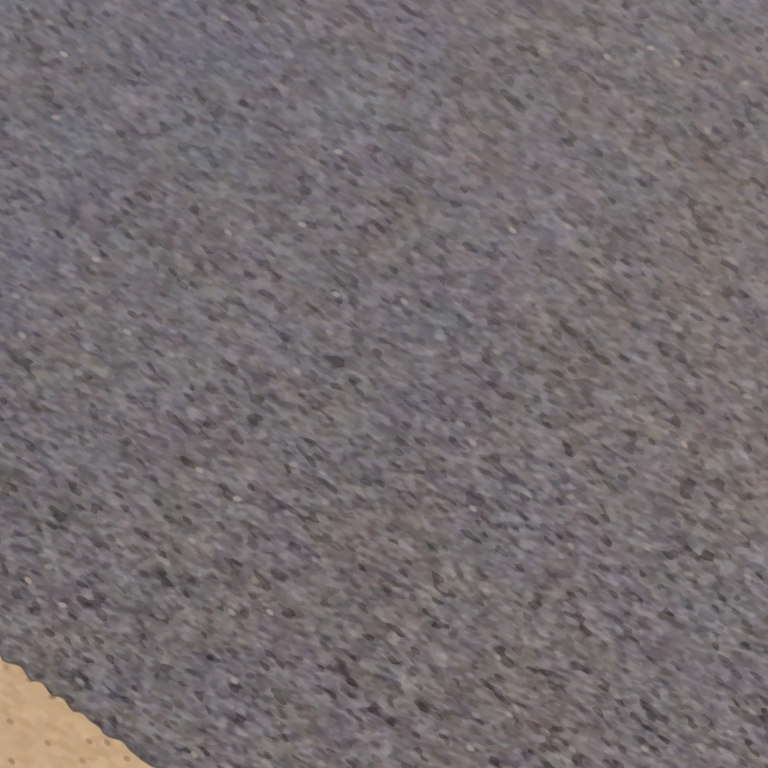
Give the GLSL for this texture, as a WebGL 2 fragment shader.

```glsl
#version 300 es
precision highp float;
// Worn asphalt with a corner of sandy ground at the lower left.
// Stretched, softly blended cellular noise makes the slanted grains; layered
// sines give broad tints, and sparse ellipses add pale chips and dark pits.
uniform vec2 u_resolution;
out vec4 fragColor;

const vec3 ASPHALT = vec3(0.453, 0.424, 0.429);
const vec3 CHIP = vec3(0.66, 0.61, 0.59);
const vec3 PIT = vec3(0.27, 0.25, 0.27);
const vec3 SAND = vec3(0.76, 0.64, 0.51);
const vec3 SAND_SPECK = vec3(0.56, 0.44, 0.33);
const vec3 RIM = vec3(0.30, 0.25, 0.22);

vec3 hash3(vec2 cell, float seed) {
    vec3 h = fract(vec3(cell.xyx + seed) * vec3(0.1031, 0.1030, 0.0973));
    h += dot(h, h.yxz + 33.33);
    return fract((h.xxy + h.yzz) * h.zyx);
}

// Coordinates along and across a slant, counted in grains of the given size.
vec2 grainSpace(vec2 p, float angle, vec2 size) {
    vec2 along = vec2(cos(angle), sin(angle));
    return vec2(dot(p, along), dot(p, vec2(-along.y, along.x))) / size;
}

// Three random values per cell, blended near cell borders; centred on zero.
vec3 softCells(vec2 q, float sharpness, float seed) {
    vec2 cell = floor(q);
    vec3 total = vec3(0.0);
    float weightSum = 0.0;
    for (int y = -1; y <= 1; y++) {
        for (int x = -1; x <= 1; x++) {
            vec2 id = cell + vec2(x, y);
            vec2 offset = id + 0.1 + 0.8 * hash3(id, seed + 17.0).xy - q;
            float weight = exp(-sharpness * dot(offset, offset));
            total += weight * hash3(id, seed);
            weightSum += weight;
        }
    }
    return total / weightSum - 0.5;
}

// Sparse slanted ellipses, kept inside their cells; share is the filled part.
float specks(vec2 p, float spacing, vec2 radius, float share, float seed) {
    vec2 q = p / spacing;
    vec3 h = hash3(floor(q), seed);
    vec2 local = (fract(q) - 0.25 - 0.5 * h.xy) * spacing;
    float d = length(grainSpace(local, -0.9 + 0.8 * h.y, radius));
    float present = step(h.z, share);
    return present * (1.0 - smoothstep(0.4, 1.2, d)) * (0.5 + 0.5 * h.x);
}

// Broad uneven patches from layered sines, about -1 to 1.
float patches(vec2 p, float phase) {
    float a = sin(p.x * 9.0 + 2.0 * sin(p.y * 7.0 + phase) + phase);
    float b = sin(p.y * 15.0 - p.x * 6.0 + 1.7 * sin(p.x * 13.0 - phase));
    float c = sin(p.x * 27.0 + p.y * 21.0 + 2.0 * sin(p.y * 17.0 + phase));
    return 0.45 * a + 0.35 * b + 0.2 * c;
}

vec3 asphaltColour(vec2 p) {
    vec3 coarse = softCells(grainSpace(p, -0.55, vec2(0.017, 0.0075)), 6.0, 3.0);
    vec3 fine = softCells(grainSpace(p, -0.40, vec2(0.010, 0.0052)), 6.0, 41.0);
    vec3 pores = softCells(grainSpace(p, -0.62, vec2(0.015, 0.0068)), 7.0, 83.0);
    vec3 clusters = softCells(grainSpace(p, -0.50, vec2(0.055, 0.035)), 4.0, 59.0);

    // Grain contrast fades towards the far, upper part.
    float contrast = mix(1.1, 0.72, smoothstep(0.1, 1.0, p.y));
    float light = 0.105 * coarse.x + 0.105 * fine.x;
    light -= 0.10 * smoothstep(0.17, 0.45, pores.x);
    light += 0.045 * smoothstep(0.24, 0.46, pores.y);
    light = light * contrast + 0.022 * clusters.x + 0.007 * patches(p, 1.3);
    light += 0.022 * (p.x - 0.5) + 0.022 * (p.y - 0.5) + 0.008;

    // Warm-cool and green-violet drifts.
    float warmth = 0.008 * patches(p, 4.1) + 0.022 * coarse.y + 0.018 * clusters.y;
    warmth -= 0.016 * smoothstep(0.9, 0.1, length(p - vec2(0.1, 0.95)));
    float green = 0.014 * coarse.z + 0.014 * clusters.z;
    vec3 colour = ASPHALT + light;
    colour += warmth * vec3(0.7, 0.0, -1.0) + green * vec3(-0.5, 0.7, -0.5);

    colour = mix(colour, PIT, 0.7 * specks(p, 0.07, vec2(0.009, 0.005), 0.12, 7.0));
    return mix(colour, CHIP, 0.85 * specks(p + 0.31, 0.045, vec2(0.007, 0.004), 0.12, 29.0));
}

vec3 sandColour(vec2 p) {
    vec3 grain = softCells(grainSpace(p, -0.5, vec2(0.012, 0.007)), 5.0, 11.0);
    vec3 colour = SAND + 0.07 * grain.x + 0.02 * grain.y * vec3(1.0, 0.0, -1.0);
    return mix(colour, SAND_SPECK, 0.7 * specks(p, 0.025, vec2(0.006, 0.004), 0.3, 5.0));
}

// Signed distance to the scalloped sand border, negative on the sand.
float sandBorder(vec2 p) {
    vec2 normal = normalize(vec2(0.147, 0.2));
    float t = dot(p, vec2(normal.y, -normal.x));
    float scallops = abs(sin(t * 72.0 + 0.8 * sin(t * 31.0))) - 0.6;
    return dot(p - vec2(0.0, 0.147), normal) - 0.005 * scallops - 0.0015 * sin(t * 190.0);
}

void main() {
    float side = min(u_resolution.x, u_resolution.y);
    vec2 p = gl_FragCoord.xy / side;
    float border = sandBorder(p);
    float blur = max(0.0018, 1.0 / side);

    vec3 colour = asphaltColour(p);
    colour = mix(colour, RIM, 0.6 * exp(-max(border, 0.0) / 0.005));
    colour = mix(sandColour(p), colour, smoothstep(-blur, blur, border));
    fragColor = vec4(colour, 1.0);
}
```
